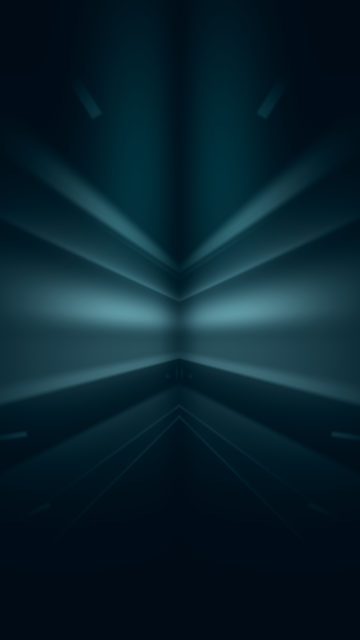
Give the GLSL for this background, as a Shadertoy shader.

```glsl
// Mirrored teal light rays fanning out from a dark central seam.

float bell(float v, float center, float width) {
    float k = (v - center) / width;
    return exp(-k * k);
}

// Signed vertical offset from a mirrored sloping line; positive below it.
float below(vec2 p, float apex, float slope) {
    return p.y - apex - slope * p.x;
}

// Light that decays upward from a line and is cut off softly beneath it.
float risingGlow(float offset, float reach, float softness) {
    return exp(min(offset, 0.0) / reach)
         * (1.0 - smoothstep(-softness, softness, offset));
}

// Light that decays downward from a line.
float fallingGlow(float offset, float reach, float softness) {
    return smoothstep(-softness, softness, offset) * exp(-max(offset, 0.0) / reach);
}

// Fine line, its thickness corrected for the slope.
float hairline(float offset, float slope, float width, float pixel) {
    float dist = abs(offset) / sqrt(1.0 + slope * slope);
    return 1.0 - smoothstep(width, width + 1.5 * pixel, dist);
}

// Straight bar from a to b that fades along its length.
float streak(vec2 p, vec2 a, vec2 b, float halfWidth, float softness) {
    vec2 axis = b - a;
    float len = length(axis);
    vec2 dir = axis / len;
    float along = dot(p - a, dir);
    float across = abs(dot(p - a, vec2(-dir.y, dir.x)));
    float side = 1.0 - smoothstep(halfWidth - softness, halfWidth + softness, across);
    float start = smoothstep(-softness, softness, along);
    return side * start * (1.0 - smoothstep(0.0, len, along));
}

// Two tall columns of light behind the rays.
float columns(vec2 p) {
    return bell(p.x, 0.066, 0.074) * bell(p.y, 0.27, p.y < 0.27 ? 0.25 : 0.17);
}

float upperRays(vec2 p) {
    // Wide wedge between two diverging edges, with a faint line under it
    float top = below(p, 0.412, -0.88);
    float bottom = below(p, 0.427, -0.66);
    float t = top / (top - bottom);
    float wedge = smoothstep(-0.3, 0.55, t)
                * (1.0 - smoothstep(-0.003 - 0.05 * p.x, 0.003 + 0.02 * p.x, bottom));
    float light = 0.21 * wedge * bell(p.x, 0.105, 0.10);
    light += 0.05 * risingGlow(below(p, 0.437, -0.66), 0.012, 0.003) * bell(p.x, 0.03, 0.10);

    // Bright rim, its glow spreading upward and a spill beneath
    float rim = below(p, 0.471, -0.465);
    float softness = 0.002 + 0.020 * p.x;
    float glow = 0.22 * risingGlow(rim, 0.014 + 0.22 * p.x, softness)
               + 0.08 * risingGlow(rim, 0.005 + 0.03 * p.x, softness)
               + 0.11 * fallingGlow(rim, 0.012 + 0.10 * p.x, softness);
    return light + glow * bell(p.x, 0.08, 0.17);
}

float centralGlow(vec2 p) {
    float roof = below(p, 0.471, -0.465);
    float ground = below(p, 0.560, 0.256);
    float softness = 0.002 + 0.018 * p.x;
    float inside = smoothstep(0.0, 0.04 + 0.27 * p.x, roof)
                 * (1.0 - smoothstep(-softness, softness, ground));
    float light = 0.20 * inside * bell(p.x, 0.08, 0.27);

    // Hot band fanning outward, and the shadow below it
    float band = below(p, 0.497, -0.08);
    float reach = band < 0.0 ? 0.026 + 0.12 * p.x : 0.021;
    light += 0.27 * bell(band, 0.0, reach) * bell(p.x, 0.09, 0.125);
    light -= 0.04 * bell(p.y, 0.523, 0.013) * bell(p.x, 0.0, 0.2);

    // Lower rim: a widening strip with a spill beneath
    float thickness = 0.010 + 0.055 * p.x;
    float strip = smoothstep(-1.5 * thickness, -0.5 * thickness, ground)
                * (1.0 - smoothstep(-softness, softness, ground));
    light += 0.12 * strip * bell(p.x, 0.11, 0.17);
    return light + 0.11 * fallingGlow(ground, 0.012 + 0.14 * p.x, softness) * bell(p.x, 0.12, 0.18);
}

float lowerPlanes(vec2 p, float pixel) {
    // Broad plane catching light along its upper edge
    float edge = below(p, 0.600, 0.5);
    float light = 0.10 * fallingGlow(edge, 0.060, 0.007) * bell(p.x, 0.08, 0.17);

    // Nested fine lines, brightest at their tips
    float fade = 1.0 - smoothstep(0.02, 0.25, p.x);
    float strength = fade * (0.04 + 0.05 * bell(p.x, 0.0, 0.012));
    for (int i = 0; i < 2; i++) {
        float k = float(i);
        float slope = 0.73 + 0.27 * k;
        float offset = below(p, 0.634 + 0.017 * k, slope);
        light += strength * hairline(offset, slope, 0.0008, pixel);
        light += 0.018 * fade * risingGlow(offset, 0.012, 0.002);
    }
    return light;
}

float accents(vec2 p, float pixel) {
    float soft = 0.002 + pixel;
    float light = 0.09 * streak(p, vec2(0.128, 0.182), vec2(0.172, 0.112), 0.009, soft);
    light += 0.10 * streak(p, vec2(0.238, 0.678), vec2(0.320, 0.690), 0.004, soft);
    light += 0.04 * streak(p, vec2(0.202, 0.788), vec2(0.255, 0.812), 0.003, soft);
    light += 0.05 * bell(length(p - vec2(0.018, 0.588)), 0.0, 0.003);
    return light + 0.04 * bell(p.x, 0.004, 0.002) * bell(p.y, 0.583, 0.010);
}

void mainImage(out vec4 fragColor, in vec2 fragCoord) {
    // Mirrored coordinates: x outward from the seam, y downward
    vec2 uv = fragCoord / iResolution.xy;
    vec2 p = vec2(abs(uv.x - 0.498) * 0.5625, 1.0 - uv.y);
    float pixel = 1.0 / iResolution.y;

    float pillars = columns(p);
    float light = 0.14 * pillars + 0.07 * bell(p.y, 0.53, 0.18) * bell(p.x, 0.0, 0.28);
    light += upperRays(p) + centralGlow(p) + lowerPlanes(p, pixel);
    light *= 1.0 - 0.42 * bell(p.x, 0.0, 0.024);
    light += 0.042 + accents(p, pixel);

    // Cool tint: red only enters the brighter tones
    float red = max(0.0, 0.78 * (light - 0.11) - 0.06 * pillars);
    fragColor = vec4(red, light, light + 0.043, 1.0);
}
```
